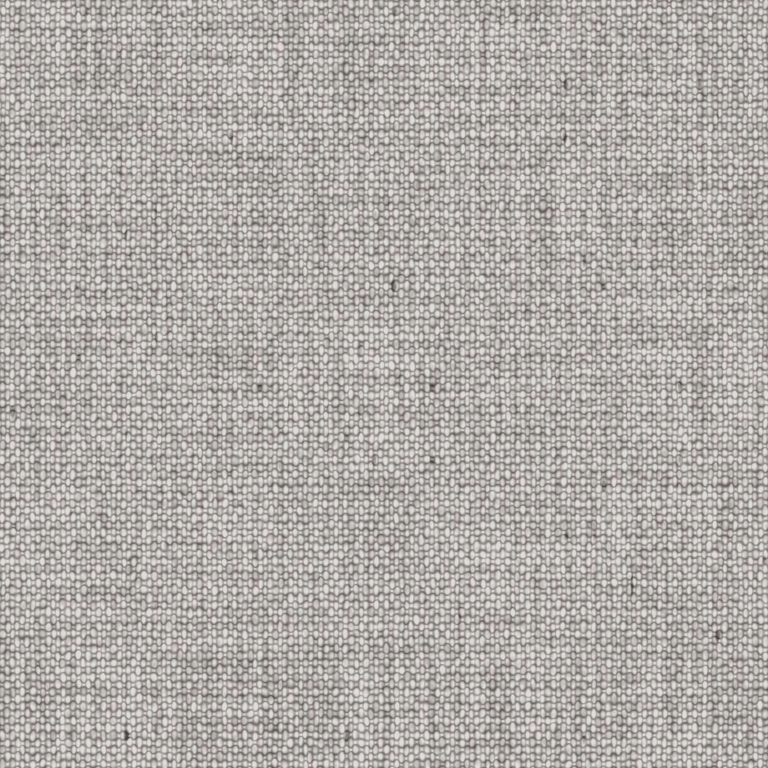
Reproduce this texture procedurally as a Shadertoy shader.

```glsl
// Draws a pale grey plain-weave cloth with uneven, slubby threads.

#define WARP_COUNT 152.0    // upright threads across the canvas
#define WEFT_COUNT 106.0    // level threads up the canvas
#define CRIMP vec2(0.10, 0.21) // bend of threads around each other
#define WANDER 0.42         // irregular drift of the threads
#define SLUB 0.27           // brightness change along single threads
#define FIBRE 0.42          // fine grain of the fibres
#define FLECK 0.70          // depth of the rare dark flecks
#define TINT 0.035          // strength of the rosy tint
#define SHADE_COLOR vec3(0.44, 0.42, 0.405)
#define LIGHT_COLOR vec3(0.835, 0.825, 0.81)

const float PI = 3.14159;

// Pseudo-random unit vector for a lattice point
vec2 gradientAt(vec2 cell) {
    vec3 h = fract(cell.xyx * vec3(0.1031, 0.1030, 0.0973));
    h += dot(h, h.yzx + 33.33);
    float angle = 2.0 * PI * fract((h.x + h.y) * h.z);
    return vec2(cos(angle), sin(angle));
}

// Gradient noise, roughly -0.7 to 0.7
float gradientNoise(vec2 p) {
    vec2 cell = floor(p);
    vec2 f = p - cell;
    vec2 blend = f * f * f * (f * (f * 6.0 - 15.0) + 10.0);
    float a = dot(gradientAt(cell), f);
    float b = dot(gradientAt(cell + vec2(1, 0)), f - vec2(1, 0));
    float c = dot(gradientAt(cell + vec2(0, 1)), f - vec2(0, 1));
    float d = dot(gradientAt(cell + vec2(1, 1)), f - vec2(1, 1));
    return mix(mix(a, b, blend.x), mix(c, d, blend.x), blend.y);
}

// Bends the thread grid: random drift, then the over-and-under crimp
vec2 bendThreads(vec2 p) {
    vec2 drift = vec2(gradientNoise(p * vec2(0.43, 0.17) + 17.3),
                      gradientNoise(p * vec2(0.31, 0.47) + 61.7));
    float unevenness = 1.0 + 1.1 * gradientNoise(p * vec2(0.57, 0.63) + 37.9);
    p += WANDER * drift;
    vec2 wave = vec2(cos(PI * p.x) * sin(PI * p.y),
                     sin(PI * p.x) * cos(PI * p.y));
    return p + CRIMP * unevenness * wave;
}

// Roundness of the threads: 0 in the gaps, 1 on the crowns
float weaveHeight(vec2 p) {
    vec2 edge = 0.5 - abs(fract(p) - 0.5);
    float weft = smoothstep(-0.06, 0.40, edge.y);
    float warp = smoothstep(-0.02, 0.40, edge.x);
    return weft * mix(0.42, 1.0, warp);
}

vec3 clothColor(vec2 uv) {
    vec2 grid = uv * vec2(WARP_COUNT, WEFT_COUNT);
    vec2 p = bendThreads(grid);

    // Uneven yarn: long streaks along both directions, and fibre grain
    float warpSlub = gradientNoise(grid * vec2(0.73, 0.045) + 5.1);
    float weftSlub = gradientNoise(grid * vec2(0.035, 0.83) + 83.9);
    float grain = gradientNoise(grid * vec2(0.97, 1.13) + 29.4)
                + 0.5 * gradientNoise(grid * vec2(0.61, 0.67) + 97.1);
    float fleck = smoothstep(0.44, 0.64, gradientNoise(grid * vec2(0.53, 0.29) + 141.2));

    float tone = 0.12 + 0.91 * weaveHeight(p);
    tone += SLUB * (warpSlub + 0.8 * weftSlub) + FIBRE * grain;
    tone -= FLECK * fleck;

    vec3 color = mix(SHADE_COLOR, LIGHT_COLOR, clamp(tone, -0.4, 1.1));
    float rosy = gradientNoise(grid * vec2(0.45, 0.35) + 211.6);
    return color + TINT * max(rosy, 0.0) * vec3(0.7, -0.4, 0.1);
}

void mainImage(out vec4 fragColor, in vec2 fragCoord) {
    // Four samples per pixel smooth the thread edges
    vec3 sum = vec3(0.0);
    for (int i = 0; i < 4; i++) {
        vec2 offset = vec2(i % 2, i / 2) * 0.5 - 0.25;
        sum += clothColor((fragCoord + offset) / iResolution.y);
    }
    fragColor = vec4(sum / 4.0, 1.0);
}
```
